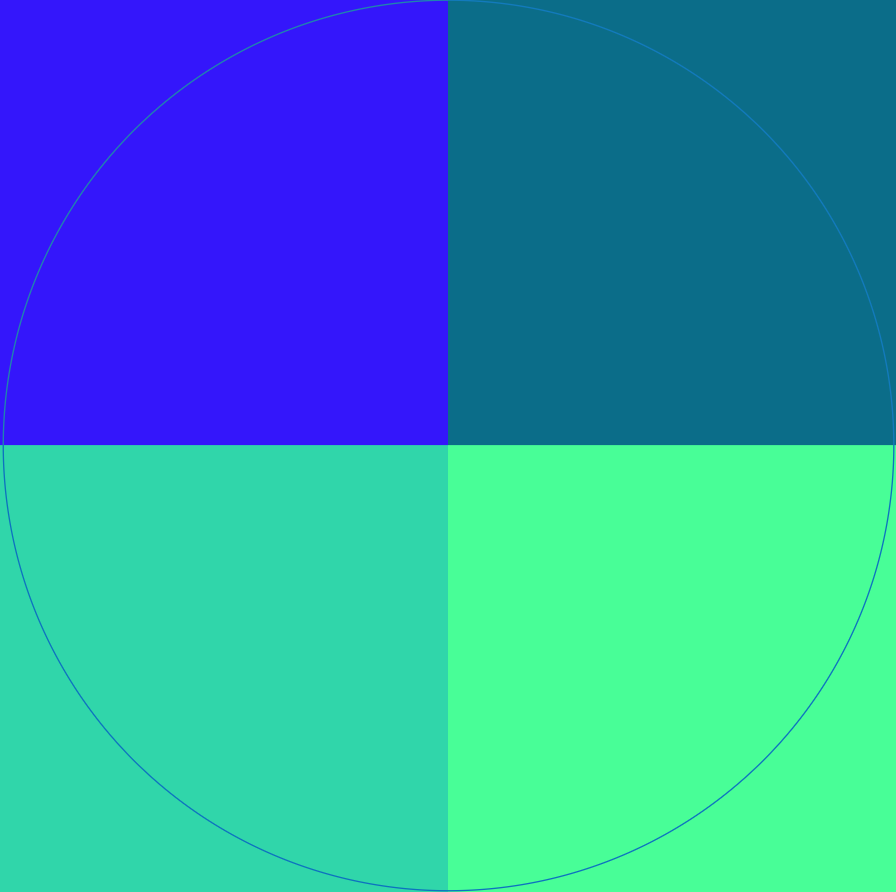
Write a Shadertoy shader that draws this background.

```glsl
const vec3 VIOLET = vec3(0.205, 0.088, 0.984);
const vec3 PETROL = vec3(0.045, 0.428, 0.538);
const vec3 TEAL   = vec3(0.190, 0.840, 0.665);
const vec3 MINT   = vec3(0.282, 0.995, 0.592);

const vec3 RING_LOWER       = vec3(0.05, 0.45, 0.75);
const vec3 RING_UPPER_LEFT  = vec3(0.12, 0.52, 0.68);
const vec3 RING_UPPER_RIGHT = vec3(0.07, 0.48, 0.74);

// Lengths are in canvas heights, measured from the canvas centre.
const vec2  CROSSING    = vec2(0.0, 0.001);
const vec2  RING_CENTRE = vec2(0.0006, 0.0006);
const float RING_RADIUS = 0.4992;
const float RING_WIDTH  = 0.0015;

// Chooses a colour per quadrant; side is 0..1 rightwards and upwards.
vec3 quadrants(vec3 upLeft, vec3 upRight, vec3 lowLeft, vec3 lowRight, vec2 side) {
    return mix(mix(lowLeft, lowRight, side.x), mix(upLeft, upRight, side.x), side.y);
}

// Pixel coverage of a thin circular line.
float ringCoverage(vec2 p, float pixel) {
    float d = abs(length(p - RING_CENTRE) - RING_RADIUS);
    float inner = max(d - 0.5 * pixel, -0.5 * RING_WIDTH);
    float outer = min(d + 0.5 * pixel, 0.5 * RING_WIDTH);
    return clamp((outer - inner) / pixel, 0.0, 1.0);
}

void mainImage(out vec4 fragColor, in vec2 fragCoord) {
    float pixel = 1.0 / iResolution.y;
    vec2 p = (fragCoord - 0.5 * iResolution.xy) * pixel;

    // Flat quadrants with one-pixel smooth borders
    vec2 side = clamp((p - CROSSING) / pixel + 0.5, 0.0, 1.0);
    vec3 color = quadrants(VIOLET, PETROL, TEAL, MINT, side);

    // Hairline ring
    vec3 ringColor = quadrants(RING_UPPER_LEFT, RING_UPPER_RIGHT, RING_LOWER, RING_LOWER, side);
    color = mix(color, ringColor, ringCoverage(p, pixel));

    fragColor = vec4(color, 1.0);
}
```
